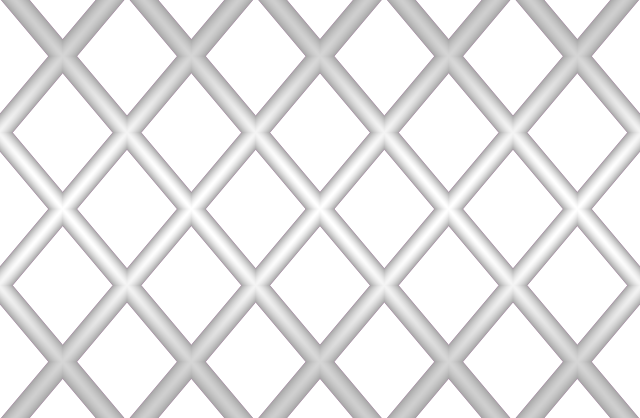
Reproduce this pattern procedurally as a Shadertoy shader.

```glsl
// A lattice of rounded diagonal bars on white, mitred where they cross.
// Two folded diagonal coordinates give the distance to the nearest bar axis;
// bars darken toward their rims, and toward the top and bottom of the canvas.

// Distance to the nearest whole number
float foldToAxis(float v) {
    return abs(fract(v + 0.5) - 0.5);
}

void mainImage(out vec4 fragColor, in vec2 fragCoord) {
    // Canvas heights from the centre, then lattice cells
    vec2 p = (fragCoord - 0.5 * iResolution.xy) / iResolution.y;
    vec2 period = vec2(0.3078, 0.3655);
    vec2 cell = p / period;

    // The smaller distance forms the mitred joints
    float axisDist = min(foldToAxis(cell.x + cell.y), foldToAxis(cell.x - cell.y));
    float halfWidth = 0.113;
    float pixel = length(1.0 / period) / iResolution.y;

    // Rounded bar: bright ridge, grey rim
    float across = clamp(axisDist / halfWidth, 0.0, 1.0);
    float ridge = mix(1.0, 0.81, smoothstep(0.06, 0.46, abs(p.y)));
    vec3 bar = vec3(mix(ridge, 0.64, pow(across, 1.5)));

    // Thin mauve outline
    float outline = smoothstep(-0.5 * pixel, 0.5 * pixel, axisDist - halfWidth + 0.006);
    bar = mix(bar, vec3(0.68, 0.58, 0.67), outline);

    // Open diamonds stay white
    float coverage = 1.0 - smoothstep(-0.5 * pixel, 0.5 * pixel, axisDist - halfWidth);
    fragColor = vec4(mix(vec3(1.0), bar, coverage), 1.0);
}
```
